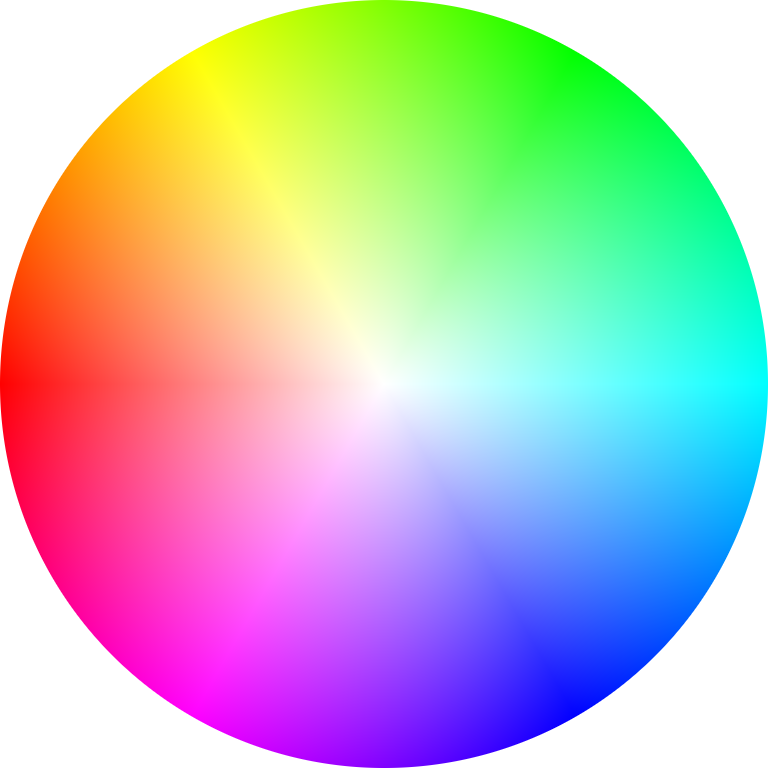
Reproduce this background procedurally as a Shadertoy shader.

```glsl
// A hue and saturation wheel that fills the canvas, on a plain white ground.
// The angle around the centre sets the hue and the distance from it sets the
// saturation; a distance function gives the disc a smooth rim.

const float TAU = 6.2831853;
const vec2 WHEEL_CENTER = vec2(0.5);
const float WHEEL_RADIUS = 0.5;
const float HUE_AT_RIGHT = 0.5;   // cyan on the right, red on the left
const float HUE_DIRECTION = -1.0; // hue falls as the angle turns anticlockwise
const vec3 GROUND_COLOR = vec3(1.0);

// Fully saturated colour for a hue measured in turns
vec3 pureHue(float hue) {
    vec3 channelTurns = fract(hue + vec3(0.0, 2.0, 1.0) / 3.0);
    return clamp(abs(channelTurns * 6.0 - 3.0) - 1.0, 0.0, 1.0);
}

// Wheel colour at an offset from the centre, fading to white inward
vec3 wheelColor(vec2 offset) {
    float radius = length(offset);
    float turns = radius > 0.0 ? atan(offset.y, offset.x) / TAU : 0.0;
    float saturation = min(radius / WHEEL_RADIUS, 1.0);
    return mix(vec3(1.0), pureHue(HUE_AT_RIGHT + HUE_DIRECTION * turns), saturation);
}

void mainImage(out vec4 fragColor, in vec2 fragCoord) {
    // Centred coordinates, in units of the shorter canvas side
    float canvasSize = min(iResolution.x, iResolution.y);
    vec2 offset = (fragCoord - WHEEL_CENTER * iResolution.xy) / canvasSize;

    // Disc coverage, smoothed over about one pixel
    float rimDistance = length(offset) - WHEEL_RADIUS;
    float coverage = clamp(0.5 - rimDistance * canvasSize, 0.0, 1.0);

    fragColor = vec4(mix(GROUND_COLOR, wheelColor(offset), coverage), 1.0);
}
```
